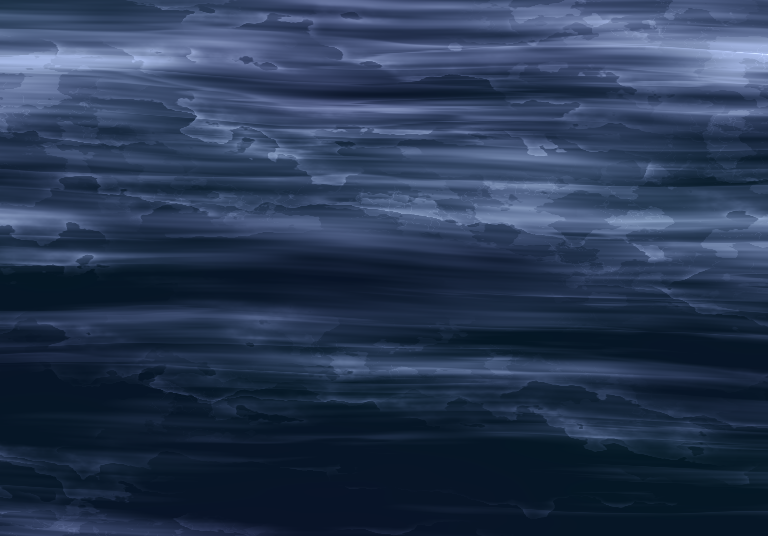
Reproduce this texture procedurally as a Shadertoy shader.

```glsl
// Dark blue windswept water: long pale streaks, ragged spray edges and small foam flecks.

#define DEEP_COLOUR  vec3(0.05, 0.11, 0.18)
#define PALE_COLOUR  vec3(0.49, 0.56, 0.71)
#define SHEET_SCALE  vec2(1.3, 7.5)
#define STREAK_SCALE vec2(1.1, 27.0)
#define SPRAY_SCALE  vec2(1.5, 6.5)
#define FOAM_SCALE   vec2(6.0, 15.0)
#define SHEET_GAIN   4.9
#define STREAK_GAIN  4.2
#define RIBBON_GAIN  0.75
#define SPRAY_GAIN   0.95
#define FOAM_GAIN    0.4
#define CONTRAST     0.58

vec2 hash2(vec2 cell) {
    vec3 h = fract(cell.xyx * vec3(0.1031, 0.1030, 0.0973));
    h += dot(h, h.yzx + 33.33);
    return fract((h.xx + h.yz) * h.zy);
}

float valueNoise(vec2 p) {
    vec2 cell = floor(p);
    vec2 f = fract(p);
    f = f * f * (3.0 - 2.0 * f);
    float low = mix(hash2(cell).x, hash2(cell + vec2(1, 0)).x, f.x);
    float high = mix(hash2(cell + vec2(0, 1)).x, hash2(cell + vec2(1, 1)).x, f.x);
    return mix(low, high, f.y);
}

// Layered noise, centred on zero
float layers(vec2 p, int count) {
    float sum = 0.0;
    float weight = 0.5;
    for (int i = 0; i < count; i++) {
        sum += weight * (valueNoise(p) - 0.5);
        p = p * 2.03 + vec2(17.3, 9.1);
        weight *= 0.5;
    }
    return sum;
}

// Cellular noise: gap between the two nearest points, zero on cell borders
float cellBorder(vec2 p) {
    vec2 cell = floor(p);
    float nearest = 8.0;
    float second = 8.0;
    for (int y = -1; y <= 1; y++)
    for (int x = -1; x <= 1; x++) {
        vec2 neighbour = cell + vec2(x, y);
        float d = length(neighbour + hash2(neighbour) - p);
        second = min(second, max(nearest, d));
        nearest = min(nearest, d);
    }
    return second - nearest;
}

// Long tapering ribbons, crisp on one side and feathered on the other
float ribbon(vec2 p, float seed) {
    float height = layers(p * vec2(0.8, 11.0 + 6.0 * seed) + seed * 19.0 + 60.0, 5);
    float body = smoothstep(-0.025, 0.012, height) * exp(-18.0 * max(height, 0.0));
    return body * smoothstep(0.3, 0.75, valueNoise(p * vec2(1.6, 9.0) + seed * 13.0 + 8.0));
}

// Ragged slanting sheets, crisp along the lower rim and fading upward
float spray(vec2 p, float rag, float seed) {
    vec2 q = p * SPRAY_SCALE * (1.0 + 0.55 * seed) + seed * 23.7 + 4.0;
    q.y += 0.9 * p.x;
    float height = layers(q, 4) + rag;
    float above = layers(q + vec2(0.0, 0.18), 2) - layers(q, 2);
    float rim = smoothstep(0.0, 0.014, height) * exp(-11.0 * max(height, 0.0));
    float patches = smoothstep(0.3, 0.65, valueNoise(p * vec2(2.6, 8.0) + seed * 11.0));
    return rim * smoothstep(-0.01, 0.05, above) * patches;
}

// Flecks with a few faint broken threads
float foam(vec2 p, float rag) {
    vec2 warp = vec2(layers(p * vec2(14.0, 26.0), 4), layers(p * vec2(13.0, 24.0) + 31.0, 4));
    float threads = 1.0 - smoothstep(0.0, 0.07, cellBorder(p * FOAM_SCALE + 3.5 * warp));
    float patches = smoothstep(0.5, 0.8, valueNoise(p * vec2(2.7, 8.0) + 51.0));
    float flecks = smoothstep(0.03, 0.06, layers(p * vec2(14.0, 32.0) + 70.0, 5));
    return patches * (flecks + 0.6 * threads * smoothstep(0.0, 0.03, rag));
}

void mainImage(out vec4 fragColor, in vec2 fragCoord) {
    vec2 p = fragCoord / iResolution.y;

    // Gentle tilt and sway of the wind lines
    vec2 q = p;
    q.y += 0.025 * p.x + 0.007 * sin(3.1 * p.x + 7.0 * p.y) + 0.004 * sin(7.3 * p.x - 11.0 * p.y);

    // Broad light: bright upper belt over a dark lower part
    float belt = (p.y - 0.76) / 0.22;
    float tone = -0.6 + 1.35 * exp(-belt * belt) + 0.16 * cos(13.0 * p.y);

    // Wind-drawn sheets, streaks and hairlines
    tone += SHEET_GAIN * layers(q * SHEET_SCALE + 3.0, 4);
    tone += STREAK_GAIN * layers(q * STREAK_SCALE + 40.0, 4);
    tone += 1.1 * layers(q * vec2(2.5, 85.0) + 25.0, 2);

    // Ribbons, spray and foam share one small-scale raggedness
    float rag = 0.4 * layers(q * vec2(13.0, 25.0) + 12.0, 5);
    float ribbons = 0.0;
    float rims = 0.0;
    for (int i = 0; i < 3; i++) {
        ribbons += ribbon(q, float(i));
        rims += spray(q, rag, float(i));
    }
    tone += RIBBON_GAIN * (ribbons - 0.25) + SPRAY_GAIN * (rims - 0.15);
    tone += FOAM_GAIN * foam(q, rag);

    // Soft shoulder, then exponential light response
    float excess = max(tone - 1.0, 0.0);
    tone -= 0.2 * min(excess * excess, 4.0);
    float light = max(0.205 * exp(CONTRAST * tone), 0.085);
    float amount = (light - DEEP_COLOUR.g) / (PALE_COLOUR.g - DEEP_COLOUR.g);
    vec3 colour = mix(DEEP_COLOUR, PALE_COLOUR, amount);

    // Bluer midtones and a slow drift between teal and violet
    colour.b += 0.14 * max(amount * (1.0 - amount), 0.0);
    colour += layers(q * vec2(1.5, 6.0) + 90.0, 3) * vec3(0.04, -0.03, 0.03);

    fragColor = vec4(clamp(colour, 0.0, 1.0), 1.0);
}
```
